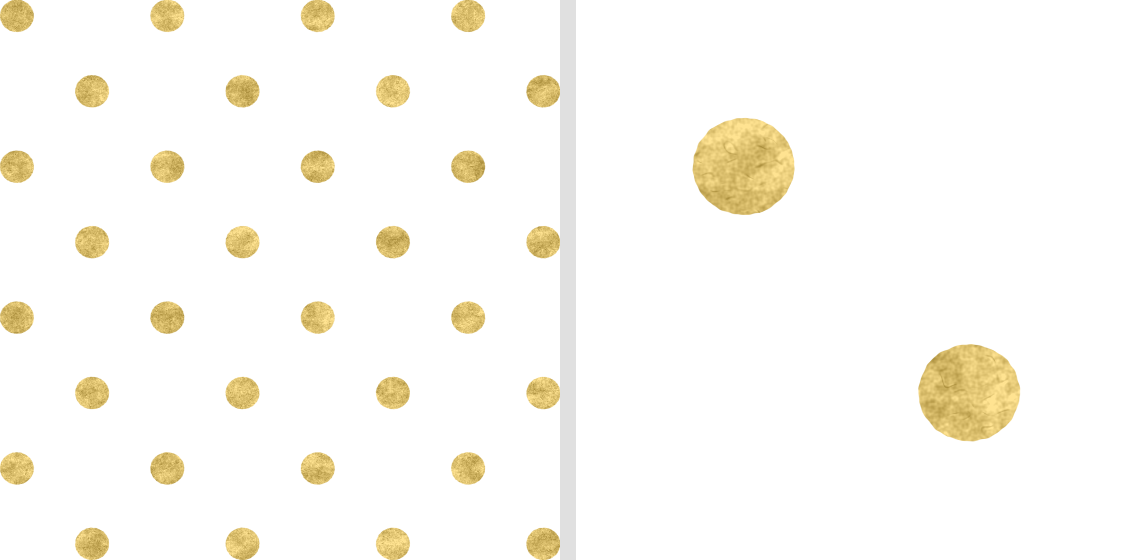
Left: the whole. Right: its middle third, enlarged.
This pattern is drawn by a Shadertoy shader. Its source:

```glsl
vec2 hash2(vec2 p) {
    vec3 q = fract(p.xyx * vec3(0.1031, 0.1030, 0.0973));
    q += dot(q, q.yzx + 33.33);
    return fract((q.xx + q.yz) * q.zy);
}

float gradientDot(vec2 corner, vec2 offset) {
    float angle = 6.2832 * hash2(corner).x;
    return dot(vec2(cos(angle), sin(angle)), offset);
}

float gradientNoise(vec2 p) {
    vec2 i = floor(p), f = fract(p);
    vec2 u = f * f * f * (f * (f * 6.0 - 15.0) + 10.0);
    vec2 e = vec2(1.0, 0.0);
    float low = mix(gradientDot(i, f), gradientDot(i + e, f - e), u.x);
    float high = mix(gradientDot(i + e.yx, f - e.yx), gradientDot(i + 1.0, f - 1.0), u.x);
    return mix(low, high, u.y);
}

// Crumpled metal leaf; p spans -1 to 1 across a dot
vec3 goldFoil(vec2 p, vec2 cell) {
    vec2 random = hash2(cell + 17.0);
    vec2 q = p + 20.0 + 90.0 * hash2(cell + 3.0);

    // Broad sheen, bent by a finer warp
    float warp = gradientNoise(q * 2.3);
    float sheen = gradientNoise(q * vec2(0.9, 1.3) + 0.5 * warp);

    // Fine mottling
    float grain = 0.32 * gradientNoise(q * 4.3) + 0.36 * gradientNoise(q * 8.7)
                + 0.30 * gradientNoise(q * 15.0);

    // Broken, mostly horizontal creases with a bright lip
    float fold = gradientNoise(q * vec2(1.2, 2.6) + 0.6 * warp + 40.0);
    float broken = smoothstep(-0.05, 0.25, gradientNoise(q * vec2(3.5, 5.0) + 70.0));
    float crease = broken * smoothstep(0.07, 0.0, abs(fold));
    float lip = broken * smoothstep(0.09, 0.0, abs(fold - 0.12));

    float tone = 0.61 + 0.22 * (random.x - 0.5) + 0.65 * sheen + grain
               - 0.30 * crease + 0.18 * lip;
    return mix(vec3(0.68, 0.57, 0.25), vec3(0.97, 0.86, 0.54), clamp(tone, 0.0, 1.1));
}

void mainImage(out vec4 fragColor, in vec2 fragCoord) {
    vec2 uv = fragCoord / iResolution.xy;

    // Eight by eight lattice, dots on alternate cells
    vec2 pitch = vec2(0.1343, 0.1347);
    vec2 radius = vec2(0.0302, 0.0288);
    vec2 cell = round((uv - radius) / pitch);
    vec2 p = (uv - radius - cell * pitch) / radius;
    float occupied = mod(cell.x + cell.y, 2.0);

    // Slightly worn rim
    float edge = length(p) - 1.0 + 0.025 * gradientNoise(p * 6.0 + cell * 13.0 + 50.0);
    float blur = 0.7 / (radius.y * iResolution.y);
    float dotMask = occupied * (1.0 - smoothstep(-blur, blur, edge));

    fragColor = vec4(mix(vec3(1.0), goldFoil(p, cell), dotMask), 1.0);
}
```
